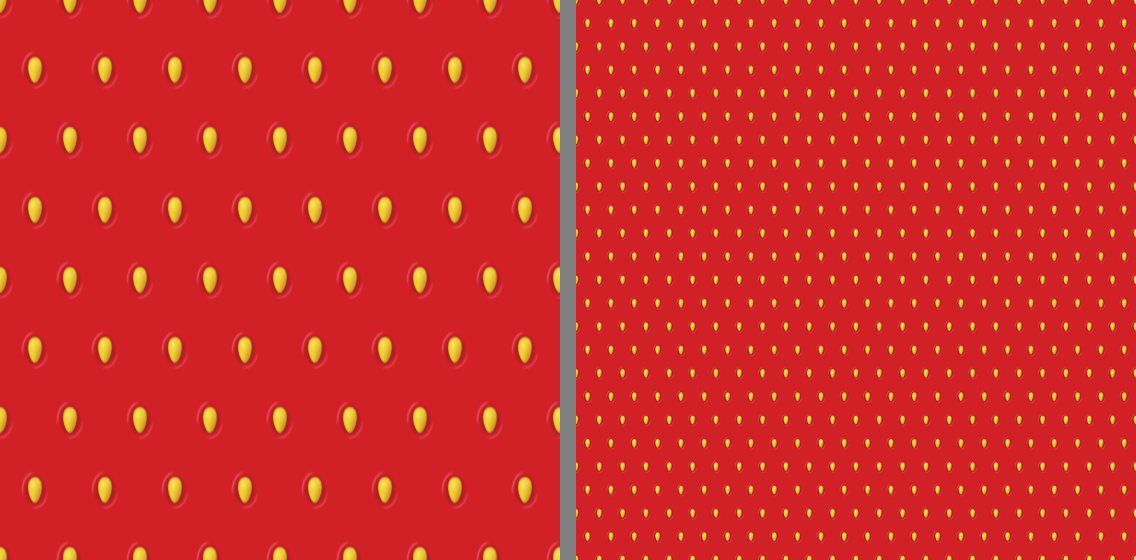
Left: one tile. Right: repeated 3 by 3.
Reproduce this pattern procedurally as a WebGL 2 fragment shader.

```glsl
#version 300 es
precision highp float;
// Strawberry skin: glossy yellow seeds in shallow dimples on flat red flesh.
// Eight rows of eight seeds, alternate rows shifted by half a cell; each seed
// is an egg-shaped distance with a shaded ring and two lit rim arcs around it.

uniform vec2 u_resolution;
out vec4 fragColor;

// Layout: all sizes are in cells, REPEATS cells span the canvas
const float REPEATS = 8.0;
const vec2 SEED_RADII = vec2(0.098, 0.188);
const float SEED_TAPER = 0.24;
const vec2 DIMPLE_RADII = vec2(0.178, 0.252);
const float RIM_WIDTH = 0.085;
const vec2 UPPER_RIM_DIR = vec2(-0.83, 0.56);
const vec2 LOWER_RIM_DIR = vec2(0.57, -0.82);
const float UPPER_RIM_GAIN = 0.75;
const float LOWER_RIM_GAIN = 0.50;

// Colours
const vec3 FLESH = vec3(0.82, 0.125, 0.15);
const vec3 DIMPLE_SHADE = vec3(0.69, 0.115, 0.13);
const vec3 RIM_LIGHT = vec3(0.91, 0.34, 0.39);
const vec3 SEED_LIT = vec3(0.94, 0.81, 0.20);
const vec3 SEED_SHADE = vec3(0.80, 0.59, 0.16);
const vec3 SEED_EDGE = vec3(0.70, 0.38, 0.14);
const vec3 SEED_GLINT = vec3(0.99, 0.93, 0.55);

// Position relative to the nearest seed of the staggered grid
vec2 seedSpace(vec2 uv) {
    vec2 g = uv * REPEATS;
    float row = floor(g.y + 0.5);
    float shift = 0.5 * mod(row, 2.0);
    return vec2(fract(g.x + shift + 0.5) - 0.5, g.y - row);
}

// Scaled seed coordinates: unit circle at the outline, narrow at the bottom
vec2 eggSpace(vec2 p) {
    vec2 q = p / SEED_RADII;
    q.x /= max(1.0 + SEED_TAPER * q.y, 0.3);
    return q;
}

// Soft arc on the unit circle, fading away from the given direction
float rimArc(vec2 q, vec2 dir) {
    float radius = length(q);
    float band = (radius - 1.0) / RIM_WIDTH;
    float facing = dot(q / max(radius, 0.001), dir);
    return exp(-band * band) * smoothstep(0.55, 0.97, facing);
}

vec3 dimpleColor(vec2 p) {
    vec2 q = p / DIMPLE_RADII;
    float shade = 1.0 - smoothstep(0.62, 0.99, length(q));
    vec3 color = mix(FLESH, DIMPLE_SHADE, shade);
    color = mix(color, RIM_LIGHT, UPPER_RIM_GAIN * rimArc(q, UPPER_RIM_DIR));
    return mix(color, RIM_LIGHT, LOWER_RIM_GAIN * rimArc(q, LOWER_RIM_DIR));
}

vec3 seedColor(vec2 q) {
    // Light falls from the upper left, the outline turns brown
    float shade = smoothstep(-0.15, 0.95, dot(q, vec2(0.80, -0.50)));
    vec3 color = mix(SEED_LIT, SEED_SHADE, shade);
    float edge = smoothstep(0.76, 1.05, length(q));
    color = mix(color, SEED_EDGE, edge * (0.55 + 0.35 * shade));
    float glint = exp(-9.0 * dot(q - vec2(-0.25, 0.42), q - vec2(-0.25, 0.42)));
    return mix(color, SEED_GLINT, 0.55 * glint);
}

void main() {
    vec2 p = seedSpace(gl_FragCoord.xy / u_resolution);
    vec2 q = eggSpace(p);
    float pixel = REPEATS / min(u_resolution.x, u_resolution.y);
    float softness = 0.75 * pixel / SEED_RADII.x;
    float coverage = 1.0 - smoothstep(-softness, softness, length(q) - 1.0);
    fragColor = vec4(mix(dimpleColor(p), seedColor(q), coverage), 1.0);
}
```
